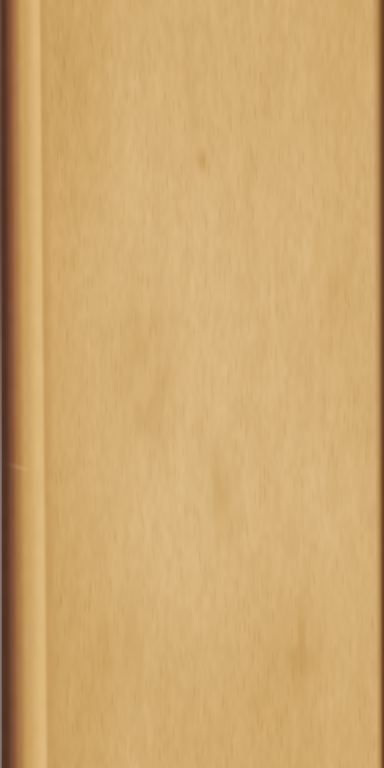
Write a WebGL 2 fragment shader that draws this texture.

```glsl
#version 300 es
precision highp float;
// Pale wooden panel with a rounded, shaded moulding on the left and a dark right edge.

#define GROOVE_TOP 0.106
#define GROOVE_BOTTOM 0.125
#define FIBER_STRENGTH 0.046
#define PORE_STRENGTH 0.026
#define CLOUD_STRENGTH 0.028
#define STAIN_STRENGTH 0.62
#define RIGHT_SHADE 0.024

uniform vec2 u_resolution;
out vec4 outColor;

const vec3 PALE_WOOD   = vec3(0.842, 0.704, 0.486);
const vec3 GOLDEN_WOOD = vec3(0.790, 0.628, 0.380);
const vec3 STAIN       = vec3(0.735, 0.560, 0.300);
const vec3 DARK_BROWN  = vec3(0.330, 0.200, 0.140);
const vec3 RED_BROWN   = vec3(0.510, 0.320, 0.215);
const vec3 MID_BROWN   = vec3(0.655, 0.455, 0.250);
const vec3 HIGHLIGHT   = vec3(0.860, 0.720, 0.490);
const vec3 GROOVE      = vec3(0.780, 0.610, 0.370);
const vec3 OUTER_GRAY  = vec3(0.560, 0.520, 0.490);

float hash(vec2 p) {
    vec3 q = fract(p.xyx * 0.1031);
    q += dot(q, q.yzx + 33.33);
    return fract((q.x + q.y) * q.z);
}

float noise(vec2 p) {
    vec2 cell = floor(p), f = fract(p);
    f = f * f * (3.0 - 2.0 * f);
    return mix(mix(hash(cell), hash(cell + vec2(1, 0)), f.x),
               mix(hash(cell + vec2(0, 1)), hash(cell + vec2(1, 1)), f.x), f.y);
}

// Short vertical streaks in finer and finer layers, centred on zero
float fibers(vec2 p) {
    float sum = 0.0, weight = 0.24;
    vec2 scale = vec2(34.0, 9.0);
    for (int i = 0; i < 4; i++) {
        sum += weight * (noise(p * scale + float(i) * 17.3) - 0.5);
        scale *= vec2(1.6, 2.1);
        weight *= 1.15;
    }
    return sum;
}

// Sparse short dashes, one at most in each cell
float pores(vec2 p) {
    vec2 grid = p * vec2(80.0, 38.0);
    grid.y += 7.0 * hash(vec2(floor(grid.x), 3.0));
    vec2 cell = floor(grid), f = fract(grid) - 0.5;
    float seed = hash(cell + 11.0);
    f.x += 0.4 * (hash(cell + 47.0) - 0.5) + 0.25 * f.y * (seed - 0.5);
    float dash = (1.0 - smoothstep(0.05, 0.32, abs(f.x))) * (1.0 - smoothstep(0.15, 0.5, abs(f.y)));
    return dash * smoothstep(0.60, 1.0, seed);
}

// Soft elliptical mark
float mark(vec2 p, vec2 center, vec2 size) {
    vec2 d = (p - center) / size;
    return exp(-dot(d, d));
}

float stains(vec2 p) {
    return 0.60 * mark(p, vec2(0.500, 0.885), vec2(0.016, 0.050))
         + 0.60 * mark(p, vec2(0.530, 0.790), vec2(0.025, 0.016))
         + 0.50 * mark(p, vec2(0.390, 0.510), vec2(0.065, 0.100))
         + 0.50 * mark(p, vec2(0.575, 0.350), vec2(0.028, 0.065))
         + 0.55 * mark(p, vec2(0.770, 0.160), vec2(0.070, 0.070))
         + 0.45 * mark(p, vec2(0.310, 0.150), vec2(0.080, 0.070))
         + 0.35 * mark(p, vec2(0.870, 0.600), vec2(0.035, 0.060));
}

vec3 panel(vec2 p) {
    vec2 bent = p + vec2(0.005 * sin(p.y * 13.0 + 4.0 * p.x), 0.0);
    float grain = fibers(bent);
    float cloud = noise(bent * vec2(9.0, 3.5) + 5.0) - 0.5;
    // Golden at the left and along the bottom and top
    float golden = 0.52 * (1.0 - smoothstep(0.12, 0.42, p.x))
                 + 0.38 * (1.0 - smoothstep(0.0, 0.4, p.y))
                 + 0.28 * smoothstep(0.65, 1.0, p.y)
                 + 0.20 * smoothstep(0.75, 1.0, p.x);
    vec3 color = mix(PALE_WOOD, GOLDEN_WOOD, clamp(golden, 0.0, 1.0));
    float wisp = smoothstep(0.30, 0.75, noise(bent * vec2(55.0, 22.0) + 31.0));
    float stain = stains(bent) * (0.45 + 1.2 * grain + 0.8 * wisp);
    color = mix(color, STAIN, clamp(stain * STAIN_STRENGTH, 0.0, 1.0));
    color += cloud * CLOUD_STRENGTH * vec3(0.7, 1.0, 1.3);
    color -= pores(bent) * PORE_STRENGTH * vec3(0.8, 1.0, 1.3);
    return color + grain * FIBER_STRENGTH * vec3(0.9, 1.1, 1.4);
}

// Moulding profile: t is 0 at the outer edge and 1 at the groove
vec3 moulding(float t, float y, vec3 wood) {
    float edge = t + mix(-0.035, 0.015, y);
    vec3 color = mix(DARK_BROWN, RED_BROWN, smoothstep(0.10, 0.27, edge));
    color = mix(color, MID_BROWN, smoothstep(0.24, 0.38, edge));
    color = mix(color, GOLDEN_WOOD, smoothstep(0.35, 0.57, edge));
    color = mix(color, HIGHLIGHT, smoothstep(0.58, 0.88, t));
    color = mix(color, GROOVE, smoothstep(0.93, 1.03, t));
    return mix(color, wood, smoothstep(1.03, 1.24, t));
}

void main() {
    vec2 uv = gl_FragCoord.xy / u_resolution;
    float groove = mix(GROOVE_BOTTOM, GROOVE_TOP, uv.y);
    vec3 color = moulding(uv.x / groove, uv.y, panel(uv));
    color += 0.016 * (noise(uv * vec2(90.0, 60.0)) - 0.5);

    // Small nick across the moulding
    color += 0.06 * mark(uv, vec2(0.045, 0.392 - 0.15 * (uv.x - 0.045)), vec2(0.022, 0.003));

    // Gray sliver outside the moulding, fading upward
    float sliver = 1.0 - smoothstep(0.002, 0.007, uv.x);
    color = mix(color, OUTER_GRAY, sliver * mix(0.85, 0.25, smoothstep(0.35, 0.75, uv.y)));

    // Right edge falls into shadow, wider toward the top
    float depth = (1.0 - uv.x) / (RIGHT_SHADE * mix(0.70, 1.20, uv.y));
    color = mix(color, MID_BROWN, 0.80 * (1.0 - smoothstep(0.30, 1.20, depth)));
    color = mix(color, DARK_BROWN, 0.85 * (1.0 - smoothstep(0.0, 0.65, depth)));
    outColor = vec4(clamp(color, 0.0, 1.0), 1.0);
}
```
